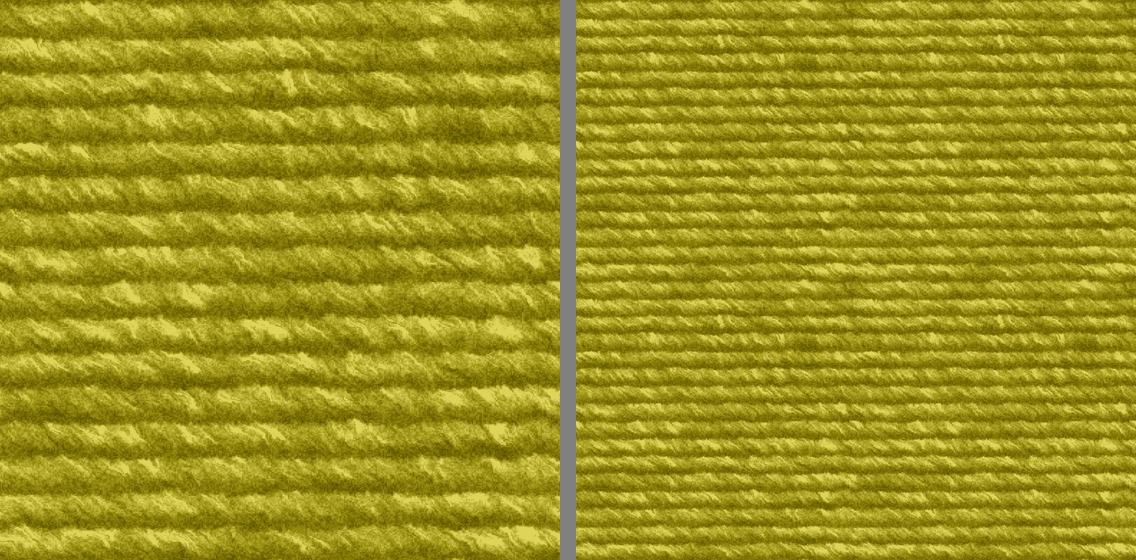
Left, the tile; right, the same tile 2 across and 2 down.
A three.js fragment shader for this texture:

```glsl
varying vec2 vUv;

const float ROWS = 16.0;
const float HAIR_COLUMNS = 20.0;
const float TWIST = 1.15;
const vec3 SHADOW = vec3(0.34, 0.30, 0.00);
const vec3 OLIVE = vec3(0.48, 0.44, 0.01);
const vec3 BODY = vec3(0.62, 0.58, 0.09);
const vec3 LIGHT = vec3(0.87, 0.83, 0.35);

float hash(vec2 p) {
  vec3 q = fract(vec3(p.xyx) * 0.1031);
  q += dot(q, q.yzx + 33.33);
  return fract((q.x + q.y) * q.z);
}

// Value noise that wraps after a whole number of cells
float noise(vec2 p, vec2 period) {
  vec2 cell = floor(p);
  vec2 f = fract(p);
  f = f * f * (3.0 - 2.0 * f);
  vec2 lo = mod(cell, period);
  vec2 hi = mod(cell + 1.0, period);
  return mix(mix(hash(lo), hash(vec2(hi.x, lo.y)), f.x),
             mix(hash(vec2(lo.x, hi.y)), hash(hi), f.x), f.y);
}

// Noise over the whole canvas, centred on zero
float field(vec2 uv, vec2 cells) {
  return noise(uv * cells, cells) - 0.5;
}

// Fibres stretched along the twist, different in every row
float strands(float along, float height, float row, float density, float detail) {
  vec2 p = vec2(along * density, row * 8.0 + height * detail);
  return noise(p, vec2(ROWS * density, ROWS * 8.0)) - 0.5;
}

// Rounded yarn lit from above
float yarnProfile(float height) {
  return smoothstep(0.04, 0.66, height) * (1.0 - smoothstep(0.80, 1.0, height));
}

// Sparse curved hairs straddling the seams
float looseHair(vec2 uv) {
  vec2 grid = vec2(HAIR_COLUMNS, ROWS);
  vec2 p = uv * grid + vec2(0.0, 0.5);
  vec2 id = mod(floor(p), grid);
  vec2 q = (fract(p) - 0.5) / grid;
  float seed = hash(id + 41.0);
  float slope = 1.2 * hash(id + 73.0) - 0.6;
  float bend = 80.0 * (hash(id + 97.0) - 0.5);
  q.y += 0.016 * (seed - 0.5);
  float dist = abs(q.y - slope * q.x - bend * q.x * q.x);
  float line = 1.0 - smoothstep(0.0004, 0.0019, dist);
  float ends = 1.0 - smoothstep(0.006, 0.014, abs(q.x));
  float tint = hash(id + 19.0) > 0.4 ? 1.0 : -0.8;
  return line * ends * tint * step(0.66, seed);
}

vec3 yarnColour(float tone) {
  vec3 colour = mix(SHADOW, OLIVE, clamp(tone / 0.27, 0.0, 1.0));
  colour = mix(colour, BODY, clamp((tone - 0.27) / 0.27, 0.0, 1.0));
  return mix(colour, LIGHT, clamp((tone - 0.54) / 0.46, 0.0, 1.0));
}

void main() {
  vec2 uv = vUv;

  // Uneven row edges
  float wobble = 0.16 * field(uv, vec2(22.0, 16.0))
               + 0.12 * field(uv, vec2(70.0, 48.0))
               + 0.10 * field(uv, vec2(180.0, 160.0));
  float y = uv.y * ROWS + wobble;
  float row = mod(floor(y), ROWS);
  float height = fract(y);

  // Slanted plies and fibres
  float along = uv.x * ROWS + TWIST * height
              + 0.40 * field(uv, vec2(28.0, 32.0));
  float ply = strands(along, height, row, 2.0, 1.2);
  float strand = strands(along, height, row, 5.0, 2.2);
  float fibre = strands(along, height, row, 12.0, 4.5);
  float seamFade = smoothstep(0.0, 0.18, height) * (1.0 - smoothstep(0.86, 1.0, height));
  float twist = 0.28 * ply + 0.36 * strand + 0.26 * fibre;
  float glint = 0.24 * smoothstep(0.08, 0.42, 0.6 * strand + 0.5 * ply + 0.3 * fibre);

  // Rounded light, then fuzz and fine grain
  float profile = yarnProfile(height);
  float tone = 0.27 + 0.43 * profile;
  tone += twist * seamFade * mix(0.55, 1.0, profile) + glint * profile;
  tone += 0.14 * field(uv, vec2(11.0, 16.0));
  tone += 0.16 * field(uv, vec2(150.0, 150.0));
  tone += 0.34 * field(uv, vec2(390.0, 390.0));
  tone += 0.15 * looseHair(uv);

  gl_FragColor = vec4(yarnColour(tone), 1.0);
}
```
